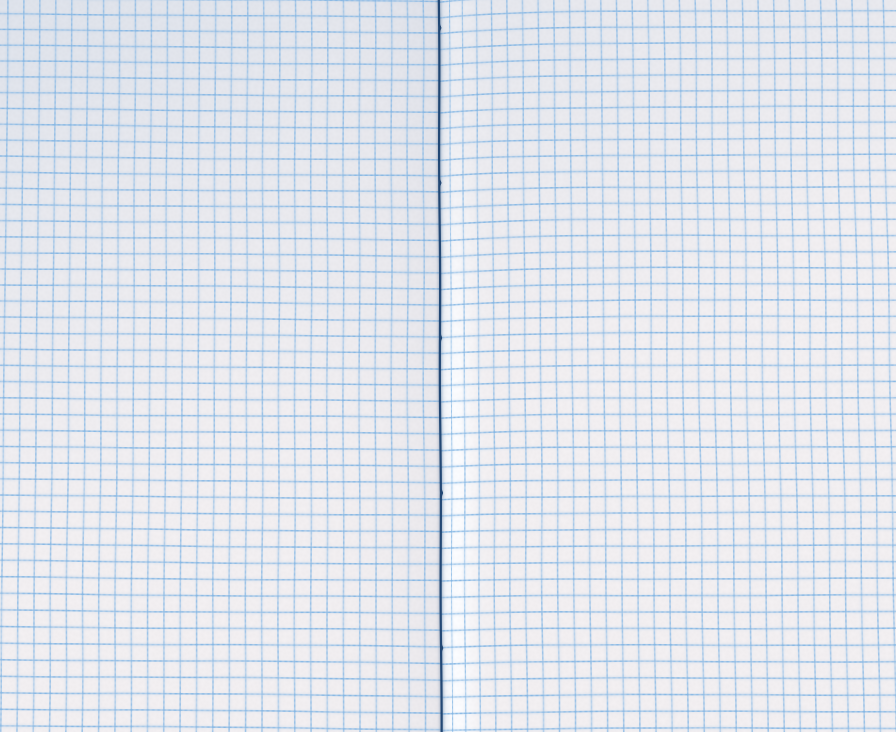
Write a Shadertoy shader that draws this pattern.

```glsl
// Open squared-paper notebook: two bowed pages of blue grid beside a stitched gutter.

// Lengths are fractions of the canvas height.
const float SPINE_X = 0.5995;
const float SPINE_LEAN = 0.0035;
const float SPINE_HALF = 0.0015;
const float STITCH_GAP = 0.2118;
const float STITCH_START = 0.038;
const float ROW_SIZE = 0.02205;
const float ROW_ORIGIN = 0.460;
const float COL_LEFT = 0.02205;
const float COL_RIGHT = 0.02166;
const float PAGE_SPREAD = 0.024;
const float LINE_HALF = 0.00105;
const float DASHES_PER_CELL = 3.0;
const float ROW_STRENGTH = 0.86;
const float COLUMN_STRENGTH = 0.72;
const float TAU = 6.28319;

const vec3 PAPER_WARM = vec3(0.948, 0.936, 0.944);
const vec3 PAPER_COOL = vec3(0.868, 0.886, 0.920);
const vec3 PAPER_GLARE = vec3(0.985, 0.990, 1.000);
const vec3 INK = vec3(0.500, 0.705, 0.890);
const vec3 GUTTER = vec3(0.110, 0.260, 0.440);

float hash(vec2 p) {
    p = fract(p * vec2(0.1031, 0.1137));
    p += dot(p, p.yx + 33.33);
    return fract((p.x + p.y) * p.x * 91.7);
}

// Layered sines, roughly -1 to 1
float waves(vec2 p) {
    return 0.5 * sin(p.x + 1.7 * sin(p.y))
         + 0.3 * sin(1.9 * p.y - 0.8 * p.x + 1.3)
         + 0.2 * sin(3.1 * p.x + 2.3 * p.y);
}

// Distance to the nearest cellular feature point
float cellular(vec2 p) {
    vec2 cell = floor(p);
    float nearest = 2.0;
    for (int j = -1; j <= 1; j++) {
        for (int i = -1; i <= 1; i++) {
            vec2 c = cell + vec2(i, j);
            vec2 point = c + vec2(hash(c), hash(c + 57.0));
            nearest = min(nearest, length(p - point));
        }
    }
    return nearest;
}

// Share of one pixel covered by a stroke at distance d
float coverage(float d, float halfWidth, float px) {
    float hi = min(d + 0.5 * px, halfWidth);
    float lo = max(d - 0.5 * px, -halfWidth);
    return clamp((hi - lo) / px, 0.0, 1.0);
}

// One family of ruled lines: crisp dashes that fade into soft, worn stretches
float ruling(float across, float along, float size, float px) {
    float id = floor(across + 0.5);
    float d = abs(across - id) * size;
    float worn = smoothstep(-0.6, 0.7, waves(vec2(along * 0.7, id * 2.4)));
    float dash = 0.5 + 0.5 * sin(TAU * (DASHES_PER_CELL * along + hash(vec2(id, 3.0))));
    float core = coverage(d, LINE_HALF, px) * mix(0.7, 1.0, dash);
    float soft = exp(-pow(d / 0.0027, 2.0));
    return core * mix(1.0, 0.5, worn) + soft * mix(0.05, 0.20, worn);
}

// Grid coordinates on the bowed page: x counts columns from the spine, y counts rows
vec2 pageGrid(float d, float down, bool rightPage) {
    float flatD = d / (1.0 + PAGE_SPREAD * (down - 0.5));
    float column = flatD / COL_LEFT;
    float rise = 0.0085 * d;
    if (rightPage) {
        column = flatD / COL_RIGHT + 0.65 * (1.0 - exp(-flatD / 0.024));
        rise = 0.0085 * (1.0 - exp(-d / 0.1)) * (1.2 - 0.9 * down) - 0.001;
    }
    float t = down + rise - ROW_ORIGIN;
    vec2 ripple = 0.035 * vec2(waves(vec2(d, down) * 9.0), waves(vec2(d, down + 4.0) * 11.0));
    return vec2(column, t / ROW_SIZE * (1.0 - 0.025 * t)) + ripple;
}

// Paper tone: cool upper corner, gutter shade, and a bright fold on the right page
vec3 paperTone(vec2 p, float d, float down, bool rightPage) {
    float warmth = smoothstep(-0.1, 0.65, 0.75 * down + 0.28 * p.x + 0.06 * waves(p * 4.0));
    vec3 tone = mix(PAPER_COOL, PAPER_WARM, warmth);
    if (rightPage) {
        float fold = exp(-pow((d - 0.020) / 0.026, 2.0));
        tone = mix(tone, PAPER_GLARE, fold * mix(0.25, 0.95, smoothstep(0.1, 0.6, down)));
        tone *= 1.0 - vec3(0.14, 0.09, 0.05) * exp(-d / 0.005);
    } else {
        tone *= 1.0 - vec3(0.040, 0.034, 0.024) * exp(-d / 0.06);
    }
    float grain = cellular(p * 180.0) - 0.5;
    return tone + 0.014 * grain;
}

void mainImage(out vec4 fragColor, in vec2 fragCoord) {
    float px = 1.0 / iResolution.y;
    vec2 p = fragCoord * px;
    float down = 1.0 - p.y;

    // Signed distance from the gutter selects the page
    float spine = SPINE_X + SPINE_LEAN * down + 0.0004 * sin(21.0 * down);
    float side = p.x - spine;
    float d = abs(side);
    bool rightPage = side > 0.0;

    // Ruled paper
    vec3 color = paperTone(p, d, down, rightPage);
    vec2 grid = pageGrid(d, down, rightPage);
    float vertical = ruling(grid.x, grid.y, rightPage ? COL_RIGHT : COL_LEFT, px);
    vertical *= COLUMN_STRENGTH * smoothstep(0.3, 0.7, grid.x);
    float horizontal = ROW_STRENGTH * ruling(grid.y, grid.x, ROW_SIZE, px);
    float ink = 1.0 - (1.0 - min(vertical, 1.0)) * (1.0 - min(horizontal, 1.0));
    color = mix(color, INK, ink);

    // Gutter, nudged sideways at each stitch
    float stitch = (fract((down - STITCH_START) / STITCH_GAP + 0.5) - 0.5) * STITCH_GAP;
    float knot = exp(-pow(stitch / 0.003, 2.0));
    float gutterD = abs(side - 0.0008 * knot);
    color = mix(color, GUTTER, 0.28 * exp(-pow(d / 0.0035, 2.0)));
    color = mix(color, GUTTER, 0.95 * coverage(gutterD, SPINE_HALF + 0.0007 * knot, px));
    fragColor = vec4(clamp(color, 0.0, 1.0), 1.0);
}
```
